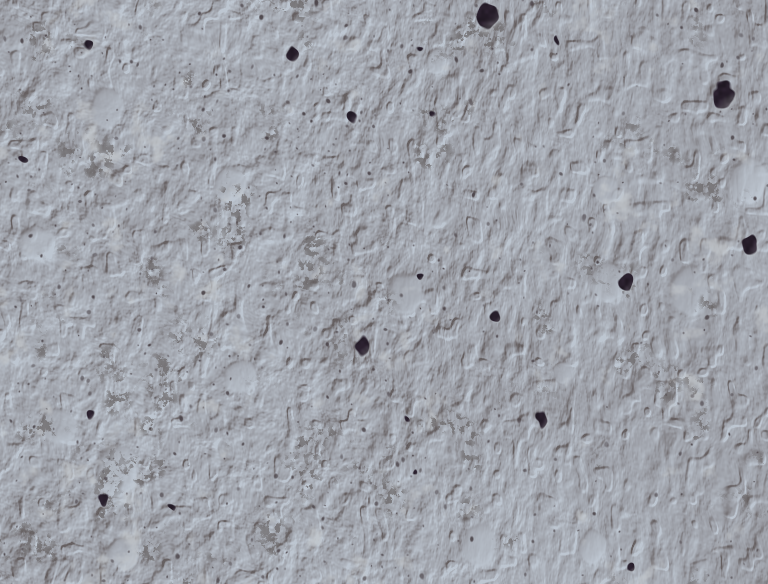
Reproduce this texture procedurally as a Shadertoy shader.

```glsl
// Weathered, painted concrete: raking light over a rough plaster relief that is
// lumpy at the left and combed into upright ridges at the right. Jittered grids
// scatter smooth shallow bowls, deep dark holes and fine pinpricks over it.

const vec2 LIGHT = vec2(-0.6, 0.8);

vec3 hash3(vec2 p) {
    vec3 q = fract(p.xyx * vec3(0.1031, 0.1030, 0.0973));
    q += dot(q, q.yxz + 33.33);
    return fract((q.xxy + q.yzz) * q.zyx);
}

float noise(vec2 p) {
    vec2 i = floor(p), f = fract(p);
    f = f * f * (3.0 - 2.0 * f);
    return mix(mix(hash3(i).x, hash3(i + vec2(1, 0)).x, f.x),
               mix(hash3(i + vec2(0, 1)).x, hash3(i + vec2(1, 1)).x, f.x), f.y);
}

float fbm(vec2 p) {
    float sum = 0.0, amp = 0.5;
    for (int i = 0; i < 4; i++) {
        sum += amp * noise(p);
        p = mat2(0.8, 0.6, -0.6, 0.8) * p * 2.03 + 17.3;
        amp *= 0.52;
    }
    return sum;
}

// Plaster height: rounded lumps at the left, vertical ridges at the right
float height(vec2 p) {
    float combed = smoothstep(0.45, 1.15, p.x);
    vec2 q = p + 0.014 * vec2(noise(p * 23.0), noise(p * 23.0 + 40.0));
    float lumps = fbm(q * mix(vec2(37.0, 30.0), vec2(44.0, 24.0), combed));
    float pits = smoothstep(0.6, 0.85, noise(q * vec2(62.0, 46.0) + 60.0));
    float ridges = noise(q * vec2(70.0, 8.0)) + 0.4 * noise(q * vec2(130.0, 26.0) + 9.0);
    return lumps * mix(1.0, 0.66, combed) - 0.22 * pits + ridges * mix(0.04, 0.24, combed);
}

// Nearest scattered spot: xy = offset in radii, z = radius, w = random id
vec4 scatter(vec2 p, float cell, float chance, vec2 radii, float bias, float seed) {
    vec4 best = vec4(50.0, 50.0, radii.x, 0.0);
    vec2 home = floor(p / cell);
    for (int y = -1; y <= 1; y++)
    for (int x = -1; x <= 1; x++) {
        vec2 id = home + vec2(x, y);
        vec3 a = hash3(id + seed), b = hash3(id + seed + 71.7);
        if (a.z > chance) continue;
        float r = mix(radii.x, radii.y, pow(b.x, bias));
        vec2 o = (p - (id + 0.15 + 0.7 * a.xy) * cell) / r;
        o.y *= mix(0.7, 1.05, b.y);
        if (dot(o, o) < dot(best.xy, best.xy)) best = vec4(o, r, b.z);
    }
    return best;
}

// Paint colour from shadow (0) through mid grey to lit blue-grey (1)
vec3 paint(float tone) {
    vec3 c = mix(vec3(0.40, 0.375, 0.38), vec3(0.605, 0.615, 0.645), clamp(tone * 2.0, 0.0, 1.0));
    return mix(c, vec3(0.72, 0.75, 0.79), clamp(tone * 2.0 - 1.0, 0.0, 1.2));
}

void mainImage(out vec4 fragColor, in vec2 fragCoord) {
    vec2 p = fragCoord / iResolution.y;
    float px = 1.0 / iResolution.y;
    float leftness = 1.0 - smoothstep(0.4, 1.2, p.x);
    vec2 wobble = vec2(noise(p * 65.0), noise(p * 65.0 + 30.0)) - 0.5;

    // Relief lit from the upper left, with broad mottling
    float relief = height(p) - height(p + LIGHT * 0.0032);
    float tone = 0.62 + 0.22 * (noise(p * 3.0) - 0.5) + 0.26 * (fbm(p * 10.0 + 5.0) - 0.47);
    float rough = 3.5 * relief + 0.12 * (noise(p * 210.0) - 0.5);

    // Smooth shallow bowls: shaded near wall, lit far wall and rim
    vec4 bowl = scatter(p + wobble * 0.006, 0.155, 0.34, vec2(0.016, 0.037), 1.2, 3.0);
    float d = length(bowl.xy);
    float inside = 1.0 - smoothstep(0.85, 1.08, d);
    float facing = dot(bowl.xy, LIGHT) / max(d, 0.01);
    float depth = mix(0.5, 1.0, bowl.w);
    rough *= 1.0 - 0.75 * inside;
    tone += inside * depth * (0.20 - 0.42 * facing * d * d);
    tone -= 0.30 * depth * max(facing, 0.0) * exp(-pow((d - 0.95) * 7.0, 2.0));
    tone += 0.22 * depth * max(-facing, 0.0) * exp(-pow((d - 1.1) * 6.0, 2.0));
    vec3 col = paint(tone + rough);

    // Bright flecks of fresh plaster
    float fleck = smoothstep(0.68, 0.9, fbm(p * 26.0 + 80.0) + 0.12 * noise(p * 5.0));
    col = mix(col, vec3(0.76, 0.775, 0.79), 0.7 * fleck);

    // Small worn grey patches broken up by grain
    float worn = smoothstep(0.58, 0.76, fbm(p * 15.0 + 21.0) + 0.03 * leftness);
    float grain = smoothstep(0.48, 0.62, fbm(p * 120.0 + 4.0));
    col = mix(col, vec3(0.42, 0.405, 0.41), 0.75 * worn * grain);

    // Pinpricks, denser at the left
    vec4 prick = scatter(p + wobble * 0.005, 0.021, 0.10 + 0.14 * leftness, vec2(0.0011, 0.0036), 3.0, 57.0);
    float prickEdge = (length(prick.xy) - 1.0) * prick.z;
    col = mix(col, vec3(0.29, 0.26, 0.28), (0.45 + 0.5 * prick.w) * (1.0 - smoothstep(-px, px, prickEdge)));

    // Deep holes: angular outline, pale lip, faintly lit lower right wall
    vec4 hole = scatter(p + wobble * 0.009, 0.11, 0.21, vec2(0.004, 0.0215), 2.4, 131.0);
    float angle = atan(hole.y, hole.x) + 6.28 * hole.w;
    float edge = (length(hole.xy) * (1.0 + 0.08 * cos(3.0 * angle)) - 1.0) * hole.z;
    float away = dot(hole.xy, -LIGHT);
    float lip = exp(-pow(edge / (0.25 * hole.z), 2.0)) * smoothstep(-0.2, 1.0, away);
    col = mix(col, vec3(0.72, 0.74, 0.76), 0.6 * lip);
    vec3 cavity = mix(vec3(0.15, 0.115, 0.165), vec3(0.36, 0.34, 0.37),
                      smoothstep(0.1, 1.0, away) * (0.35 + 0.5 * hole.w));
    cavity *= 0.8 + 0.4 * noise(p * 150.0);
    col = mix(col, cavity, 1.0 - smoothstep(-px, px, edge));

    fragColor = vec4(col, 1.0);
}
```
